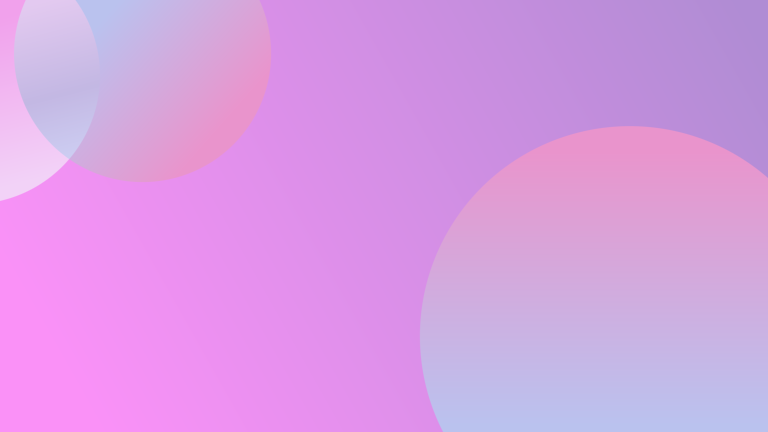
Give the GLSL for this background, as a Shadertoy shader.

```glsl
// Soft violet diagonal gradient with three translucent pastel discs.

// Discs: centre x, centre y, radius, in canvas heights
#define BIG_DISC   vec3(1.458, 0.222, 0.486)
#define UPPER_DISC vec3(0.330, 0.876, 0.2975)
#define LEFT_DISC  vec3(-0.066, 0.825, 0.2975)

#define ORCHID   vec3(0.980, 0.570, 0.970)
#define LAVENDER vec3(0.690, 0.550, 0.830)
#define ROSE     vec3(0.915, 0.580, 0.800)
#define SKY      vec3(0.730, 0.760, 0.935)
#define BLUSH    vec3(0.945, 0.630, 0.925)
#define PEARL    vec3(0.950, 0.825, 0.970)

// Tilt of the bands inside the left disc
#define SHEEN_TILT 0.26

// Linear position of v between two stops, clamped to 0..1
float ramp(float start, float end, float v) {
    return clamp((v - start) / (end - start), 0.0, 1.0);
}

// Antialiased coverage of a disc
float discMask(vec2 p, vec3 disc) {
    float pixel = 1.0 / iResolution.y;
    float dist = length(p - disc.xy) - disc.z;
    return 1.0 - smoothstep(-0.75 * pixel, 0.75 * pixel, dist);
}

// Backdrop running from the lower left to the upper right corner
vec3 backdrop(vec2 p) {
    vec2 corner = vec2(iResolution.x / iResolution.y, 1.0);
    float along = dot(p, corner) / dot(corner, corner);
    return mix(ORCHID, LAVENDER, ramp(0.10, 0.97, along));
}

// Lens where the two upper discs cross: pale, dusky, then pale blue
vec3 lensColor(float sheen) {
    vec3 pale = vec3(0.890, 0.790, 0.940);
    vec3 dusk = vec3(0.765, 0.720, 0.890);
    vec3 mist = vec3(0.800, 0.800, 0.945);
    vec3 upper = mix(pale, dusk, ramp(0.03, 0.255, sheen));
    return mix(upper, mist, ramp(0.255, 0.40, sheen));
}

void mainImage(out vec4 fragColor, in vec2 fragCoord) {
    vec2 p = fragCoord / iResolution.y;
    vec2 fromTop = vec2(p.x, 1.0 - p.y);
    float sheen = fromTop.y + SHEEN_TILT * fromTop.x;
    float diagonal = dot(fromTop, vec2(0.75, 0.66));

    // Disc fills
    vec3 bigFill = mix(SKY, ROSE, ramp(0.016, 0.653, p.y));
    vec3 upperFill = mix(SKY, ROSE, ramp(0.208, 0.579, diagonal));
    vec3 leftFill = mix(BLUSH, PEARL, ramp(0.04, 0.44, sheen));

    // Layers from back to front
    float leftMask = discMask(p, LEFT_DISC);
    vec3 color = backdrop(p);
    color = mix(color, bigFill, discMask(p, BIG_DISC));
    color = mix(color, leftFill, leftMask);
    upperFill = mix(upperFill, lensColor(sheen), leftMask);
    color = mix(color, upperFill, discMask(p, UPPER_DISC));

    fragColor = vec4(color, 1.0);
}
```
